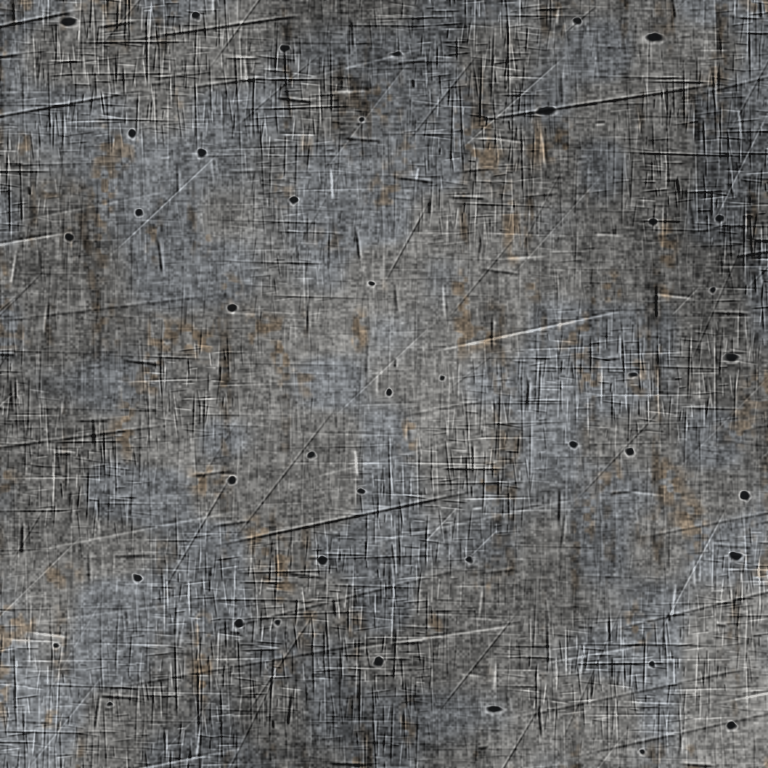
Reproduce this texture procedurally as a three.js fragment shader.

```glsl
varying vec2 vUv;

const float TAU = 6.2831853;
const float BASE_TONE = 0.405;
const float CLOUD_AMOUNT = 0.26;
const float SWELL_AMOUNT = 0.05;
const float GRAIN_AMOUNT = 0.15;
const float SCRATCH_AMOUNT = 0.25;
const float SMEAR_AMOUNT = 0.15;
const float RUST_AMOUNT = 0.55;
const float PIT_CELLS = 9.0;
const float PIT_SHARE = 0.55;
const float LONG_ANGLE = 0.19;
const float STEEP_ANGLE = 0.92;
const vec3 STEEL_TINT = vec3(1.005, 1.0, 0.982);
const vec3 COOL_TINT = vec3(0.975, 1.0, 1.025);
const vec3 RUST_TINT = vec3(1.0, 0.82, 0.62);
const vec3 PIT_COLOR = vec3(0.06, 0.065, 0.07);

float hash(vec2 p) {
  return fract(sin(dot(p, vec2(127.1, 311.7))) * 43758.5453);
}

float noise(vec2 p) {
  vec2 i = floor(p);
  vec2 f = fract(p);
  f = f * f * (3.0 - 2.0 * f);
  float low = mix(hash(i), hash(i + vec2(1.0, 0.0)), f.x);
  float high = mix(hash(i + vec2(0.0, 1.0)), hash(i + vec2(1.0)), f.x);
  return mix(low, high, f.y);
}

float fbm(vec2 p) {
  float sum = 0.0;
  float gain = 0.5;
  for (int i = 0; i < 5; i++) {
    sum += gain * noise(p);
    p = p * 2.03 + 17.3;
    gain *= 0.52;
  }
  return sum;
}

vec2 rotate(vec2 p, float angle) {
  float c = cos(angle);
  float s = sin(angle);
  return vec2(c * p.x + s * p.y, c * p.y - s * p.x);
}

// Signed relief of scratches running along x: groove below, lit lip above
float scratches(vec2 p, vec2 cell, float width, float share, float tilt, float seed) {
  vec2 home = floor(p / cell);
  float relief = 0.0;
  for (int y = -1; y <= 1; y++) {
    for (int x = -1; x <= 1; x++) {
      vec2 id = home + vec2(float(x), float(y));
      vec2 key = id + seed;
      vec2 jitter = vec2(hash(key + 3.1), hash(key + 7.7));
      vec2 q = p - (id + jitter) * cell;
      q.y -= q.x * tilt * (hash(key + 11.3) - 0.5);
      float reach = cell.x * mix(0.2, 0.8, hash(key + 19.9));
      float taper = 1.0 - smoothstep(0.45 * reach, reach, abs(q.x));
      float across = q.y / width;
      float groove = exp(-across * across);
      float lip = exp(-(across - 1.7) * (across - 1.7));
      float profile = hash(key + 23.5) < 0.6 ? 0.6 * lip - groove : groove - 0.4 * lip;
      float depth = step(hash(key + 29.1), share) * mix(0.25, 1.0, hash(key + 31.7));
      relief += depth * taper * profile;
    }
  }
  return relief;
}

// x: dark hollow, y: bright rim
vec2 pits(vec2 p) {
  vec2 id = floor(p * PIT_CELLS);
  vec2 center = mix(vec2(0.18), vec2(0.82), vec2(hash(id + 41.3), hash(id + 47.9)));
  vec2 q = p - (id + center) / PIT_CELLS;
  q += 0.003 * (vec2(noise(p * 150.0), noise(p * 150.0 + 31.0)) - 0.5);
  float stretch = hash(id + 53.1) < 0.25 ? 0.5 : 0.9;
  q.x *= stretch;
  float size = mix(0.0022, 0.0058, hash(id + 59.3));
  float present = step(hash(id + 61.7), PIT_SHARE);
  float hollow = 1.0 - smoothstep(size - 0.0015, size + 0.0015, length(q));
  float edge = (length(q + vec2(0.0, 0.001)) - size - 0.0015) / 0.0015;
  return present * vec2(hollow, exp(-edge * edge));
}

void main() {
  vec2 uv = vUv;

  // Broad worn light and dark areas
  float swell = cos(TAU * uv.x) * cos(TAU * (uv.y - 0.1));
  float tone = BASE_TONE + SWELL_AMOUNT * swell;
  tone += CLOUD_AMOUNT * (fbm(uv * 4.0 + 5.0) - 0.5);

  // Brushed grain in both directions
  float grain = noise(uv * vec2(270.0, 60.0)) + noise(uv * vec2(65.0, 250.0) + 9.0);
  grain += 1.3 * noise(uv * 290.0 + 21.0) - 1.65;
  tone += GRAIN_AMOUNT * grain;

  // Crossed fine scratches, heavier in worn patches
  float wear = mix(0.35, 1.45, smoothstep(0.25, 0.75, noise(uv * 8.0 + 63.0)));
  float relief = scratches(uv.yx, vec2(0.085, 0.012), 0.0013, 0.65, 0.12, 100.0);
  relief += scratches(uv, vec2(0.12, 0.019), 0.0013, 0.6, 0.08, 200.0);
  relief += 0.7 * scratches(uv.yx, vec2(0.03, 0.007), 0.0012, 0.6, 0.3, 300.0);
  relief += 0.6 * scratches(uv, vec2(0.03, 0.009), 0.0012, 0.55, 0.3, 400.0);
  relief *= wear;

  // Short gouges, long slanted cuts and faint steep lines
  relief += 1.5 * scratches(uv.yx, vec2(0.035, 0.05), 0.0019, 0.16, 0.3, 500.0);
  relief += 1.4 * scratches(uv, vec2(0.04, 0.05), 0.0019, 0.12, 0.3, 600.0);
  relief += 1.5 * scratches(rotate(uv, LONG_ANGLE), vec2(0.27, 0.085), 0.0018, 0.5, 0.14, 700.0);
  relief += 0.8 * scratches(rotate(uv, STEEP_ANGLE), vec2(0.16, 0.07), 0.0014, 0.4, 0.5, 800.0);
  tone += SCRATCH_AMOUNT * clamp(relief, -1.4, 1.3);

  // Dark vertical smears
  float smear = smoothstep(0.68, 0.95, noise(uv * vec2(48.0, 7.0) + 77.0));
  smear *= noise(uv * vec2(180.0, 50.0) + 13.0);
  tone -= SMEAR_AMOUNT * smear;

  // Steel colour with cool areas and rust
  float cool = smoothstep(0.4, 0.7, noise(uv * 14.0 + 33.0));
  vec3 color = clamp(tone, 0.08, 0.8) * mix(STEEL_TINT, COOL_TINT, cool);
  float rust = smoothstep(0.68, 0.92, noise(uv * vec2(30.0, 16.0) + 91.0));
  rust = max(rust, smear) * smoothstep(0.3, 0.7, noise(uv * 110.0 + 51.0));
  color *= mix(vec3(1.0), RUST_TINT, RUST_AMOUNT * rust);

  // Corroded pits
  vec2 pit = pits(uv);
  color += 0.16 * pit.y;
  color = mix(color, PIT_COLOR, 0.92 * pit.x);

  gl_FragColor = vec4(color, 1.0);
}
```
